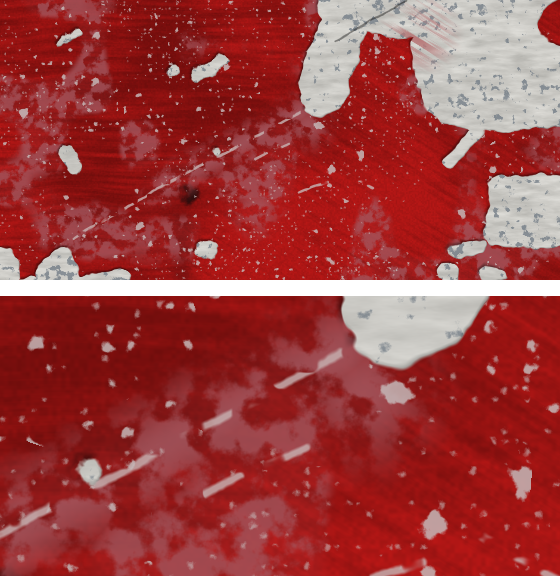
Top, the full canvas; bottom, a detail of the centre.
Give the GLSL for this texture, as a Shadertoy shader.

```glsl
float hash(vec2 p) {
  vec3 q = fract(p.xyx * 0.1031);
  q += dot(q, q.yzx + 33.33);
  return fract((q.x + q.y) * q.z);
}

float noise(vec2 p) {
  vec2 i = floor(p), f = fract(p);
  f *= f * (3. - 2. * f);
  return mix(mix(hash(i), hash(i + vec2(1, 0)), f.x),
             mix(hash(i + vec2(0, 1)), hash(i + 1.), f.x), f.y);
}

float fbm(vec2 p) {
  float sum = 0., amp = .5;
  for (int i = 0; i < 5; i++) {
    sum += amp * noise(p);
    p = mat2(1.6, 1.2, -1.2, 1.6) * p + 17.3;
    amp *= .5;
  }
  return sum;
}

vec2 wobble(vec2 p) {
  return vec2(fbm(p), fbm(p + 40.)) - .48;
}

float capsule(vec2 p, vec2 a, vec2 b, float r) {
  vec2 d = b - a;
  return length(p - a - d * clamp(dot(p - a, d) / dot(d, d), 0., 1.)) - r;
}

float disc(vec2 p, float x, float y, float r) {
  return length(p - vec2(x, y)) - r;
}

float glow(vec2 p, float x, float y, float r) {
  return smoothstep(0., -r, disc(p, x, y, r));
}

// Large areas where the red film has peeled away
float peeled(vec2 p) {
  p += .07 * wobble(p * 7.) + .012 * (noise(p * 45.) - .5);
  float d = capsule(p, vec2(1.25, .96), vec2(1.16, .68), .09);
  d = min(d, capsule(p, vec2(1.26, 1), vec2(1.7, .97), .13));
  d = min(d, capsule(p, vec2(1.73, .78), vec2(2.05, .82), .255));
  d = min(d, capsule(p, vec2(1.72, .53), vec2(1.6, .42), .022));
  d = max(d, -disc(p, 2.01, .92, .08));
  vec2 q = abs(p - vec2(1.9, .25)) - vec2(.11, .07);
  d = min(d, length(max(q, 0.)) - .05);
  d = min(d, capsule(p, vec2(1.64, .11), vec2(1.73, .12), .03));
  d = min(d, min(disc(p, 1.6, .01, .048), disc(p, 1.77, .01, .034)));
  d = min(d, min(disc(p, 0., .05, .075), disc(p, .22, .03, .075)));
  return min(d, capsule(p, vec2(.05, -.02), vec2(.43, -.02), .042));
}

// Small separate chips
float chips(vec2 p) {
  p += .04 * wobble(p * 22.);
  float d = capsule(p, vec2(.7, .73), vec2(.79, .78), .024);
  d = min(d, capsule(p, vec2(.24, .45), vec2(.26, .41), .032));
  d = min(d, capsule(p, vec2(.73, .11), vec2(.76, .1), .025));
  d = min(d, capsule(p, vec2(.21, .84), vec2(.28, .88), .012));
  return min(d, min(disc(p, .62, .745, .024), disc(p, .77, .455, .014)));
}

float bare(vec2 p) { return min(peeled(p), chips(p)); }

// Scattered flecks, clustered by slow noise
float flecks(vec2 p, float scale, float share, float soft) {
  vec2 q = p * scale + .7 * wobble(p * scale * 2.);
  vec2 cell = floor(q);
  vec2 offset = fract(q) - .35 - .3 * vec2(hash(cell + 3.), hash(cell + 7.));
  float size = .08 + .22 * hash(cell + 12.);
  float chance = share * smoothstep(.25, .75, noise(p * 5. + scale));
  float spot = 1. - smoothstep(-soft, soft, (length(offset) - size) / scale);
  return step(hash(cell), chance) * spot;
}

void mainImage(out vec4 fragColor, in vec2 fragCoord) {
  vec2 p = fragCoord / iResolution.xy * vec2(2, 1);
  float soft = max(.0025, .8 / iResolution.y);

  // Brushed red: level strokes at left, slanted at lower right
  float level = fbm(vec2(p.x * 5., p.y * 75. + 3. * noise(p * 4.)));
  float slant = fbm(mat2(4.2, 45., -2.6, 72.) * p);
  float strokes = mix(level, slant, .75 * smoothstep(.3, .9, p.x - .6 * p.y));
  float wear = fbm(p * 3.5 + 5.);
  float shade = .5 + 1.3 * (strokes - .48) + 1.5 * (wear - .48);
  shade -= .45 * glow(p, .75, .72, .6);
  shade += .3 * smoothstep(.5, .3, p.y) * smoothstep(.6, 1., p.x);
  vec3 color = mix(vec3(.47, .055, .05), vec3(.68, .085, .08), clamp(shade, 0., 1.));
  color *= .94 + .12 * noise(p * 190.);

  // Sooty stain with a faint run below it
  vec2 bent = p + .018 * wobble(p * 16.);
  float soot = glow(p + .07 * wobble(p * 30.), .68, .3, .05);
  soot += .4 * smoothstep(.06, 0., abs(p.x - .65)) * smoothstep(.3, .2, p.y) * wear;
  color = mix(color, vec3(.12, .04, .04), clamp(soot, 0., .85));

  // Pale scuffs and the long broken scratch
  float scratch = min(capsule(bent, vec2(.26, .146), vec2(.54, .31), 0.),
                      capsule(bent, vec2(.54, .31), vec2(1.07, .6), 0.));
  float marks = min(capsule(bent, vec2(.91, .43), vec2(1.03, .49), 0.),
                    capsule(bent, vec2(1.07, .31), vec2(1.17, .35), 0.));
  marks = min(marks, capsule(bent, vec2(1.24, .38), vec2(1.33, .33), 0.));
  float rubbed = smoothstep(.1, 0., scratch) * smoothstep(.45, .6, p.x);
  rubbed = max(rubbed, max(glow(p, .92, .25, .14), glow(p, 1.1, .55, .13)));
  rubbed = max(rubbed, max(glow(p, 1.95, .46, .12), glow(p, 1.13, .76, .12)));
  rubbed = max(rubbed, .9 * smoothstep(.56, .72, noise(p * 6. + 21.)));
  float scuff = rubbed * smoothstep(.47, .68, fbm(p * 32.) + .1 * rubbed);
  color = mix(color, vec3(.64, .34, .37), .75 * scuff + .12 * rubbed);
  float line = smoothstep(.007, .002, min(scratch, marks));
  line *= smoothstep(.35, .55, noise(p * 60.));
  color = mix(color, vec3(.77, .68, .68), .85 * line);

  // Bare pale ground: ridges, grey pits, a pink smear, a crack
  vec3 ground = vec3(.79, .785, .765) + .22 * (fbm(p * vec2(14, 55)) - .48);
  float pits = smoothstep(.61, .74, fbm(p * 48.) + .15 * (noise(p * 6.) - .5));
  ground = mix(ground, vec3(.43, .47, .51), .75 * pits);
  float smear = glow(p, 1.5, .88, .17) * smoothstep(.35, .7, slant);
  ground = mix(ground, vec3(.72, .47, .47), smear);
  float crack = capsule(bent, vec2(1.2, .85), vec2(1.45, 1), 0.);
  ground *= 1. - .4 * smoothstep(.006, .001, crack);

  // Film edge with a shadow on one side
  float d = bare(p);
  float slope = (bare(p + vec2(.004, -.006)) - d) * 150.;
  color *= 1. - .45 * smoothstep(.014, 0., d) * clamp(-slope, 0., 1.);
  ground *= 1. - .25 * smoothstep(.007, 0., -d) * clamp(slope, 0., 1.);
  color = mix(color, ground, 1. - smoothstep(-soft, soft, d));

  // Flecks on the remaining paint
  float dots = max(flecks(p, 19., .12, soft), flecks(p + 4., 42., .18, soft));
  dots = max(dots, .7 * flecks(p + 9., 80., .2, soft));
  color = mix(color, vec3(.77, .72, .72), .85 * dots * step(0., d));

  fragColor = vec4(clamp(color, 0., 1.), 1);
}
```
